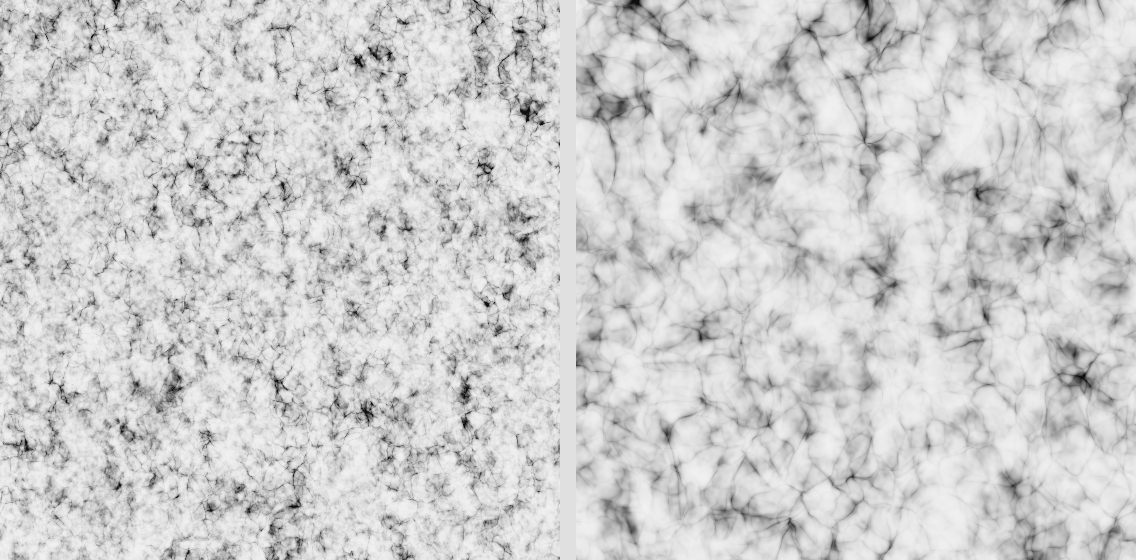
Left: the whole. Right: its middle third, enlarged.
Give the GLSL for this texture, as a WebGL 2 fragment shader.

```glsl
#version 300 es
precision highp float;

uniform vec2 u_resolution;
out vec4 fragColor;

float hash(vec2 p) {
    return fract(sin(dot(p, vec2(127.1, 311.7))) * 43758.5453);
}

vec2 hash2(vec2 p) {
    return vec2(hash(p), hash(p + vec2(57.0, 113.0)));
}

float valueNoise(vec2 p) {
    vec2 cell = floor(p);
    vec2 f = fract(p);
    f = f * f * (3.0 - 2.0 * f);
    float low = mix(hash(cell), hash(cell + vec2(1.0, 0.0)), f.x);
    float high = mix(hash(cell + vec2(0.0, 1.0)), hash(cell + vec2(1.0)), f.x);
    return mix(low, high, f.y);
}

// Rotated octaves, normalised to stay around 0.5
float fbm(vec2 p, int octaves) {
    const mat2 turn = mat2(0.8, 0.6, -0.6, 0.8);
    float sum = 0.0;
    float total = 0.0;
    float weight = 0.5;
    for (int i = 0; i < octaves; i++) {
        sum += weight * valueNoise(p);
        total += weight;
        weight *= 0.55;
        p = turn * p * 2.03 + vec2(17.3, 9.1);
    }
    return sum / total;
}

vec2 warp(vec2 p, float frequency, float amount) {
    vec2 shift = vec2(valueNoise(p * frequency), valueNoise(p * frequency + 41.7));
    return p + amount * (shift - 0.5);
}

// Crevice between neighbouring clumps: 1 on the seam, fading inwards
float crevice(vec2 p, float width) {
    vec2 cell = floor(p);
    float nearest = 8.0;
    float second = 8.0;
    for (int y = -1; y <= 1; y++) {
        for (int x = -1; x <= 1; x++) {
            vec2 id = cell + vec2(x, y);
            float d = distance(p, id + hash2(id));
            second = min(second, max(nearest, d));
            nearest = min(nearest, d);
        }
    }
    return exp(-(second - nearest) / width);
}

void main() {
    vec2 uv = gl_FragCoord.xy / u_resolution.y;
    vec2 p = warp(warp(uv, 24.0, 0.014), 70.0, 0.006);
    p = warp(p, 160.0, 0.0035);

    // Narrow upright shaded patches, deepening into pits
    float patches = fbm(p * vec2(27.0, 12.0) + 3.7, 3);
    float pits = smoothstep(0.64, 0.84, patches);

    // Rough relief and fine grain
    float relief = fbm(p * vec2(54.0, 44.0) + 71.0, 4);
    float grain = fbm(uv * 105.0 + 23.0, 3);

    // Seams of large, medium and small clumps, unevenly open
    float openness = 2.0 * fbm(uv * vec2(22.0, 13.0) + 91.0, 2);
    float seams = 0.85 * openness * crevice(p * vec2(26.0, 19.0), 0.09);
    seams += 0.8 * openness * crevice(p * vec2(47.0, 39.0) + 13.0, 0.12);
    seams += 0.5 * crevice(p * vec2(88.0, 78.0) + 29.0, 0.16);

    // Occlusion grows exponentially with combined depth, then saturates
    float depth = seams + 0.5 * pits;
    depth += 2.1 * (patches - 0.5) + 3.5 * (relief - 0.5) + 2.9 * (grain - 0.5);
    float occlusion = exp(depth - 2.62);
    occlusion = 1.1 * (1.0 - exp(-occlusion / 1.1));

    float tone = max(0.955 - occlusion, 0.06);
    fragColor = vec4(vec3(tone), 1.0);
}
```
